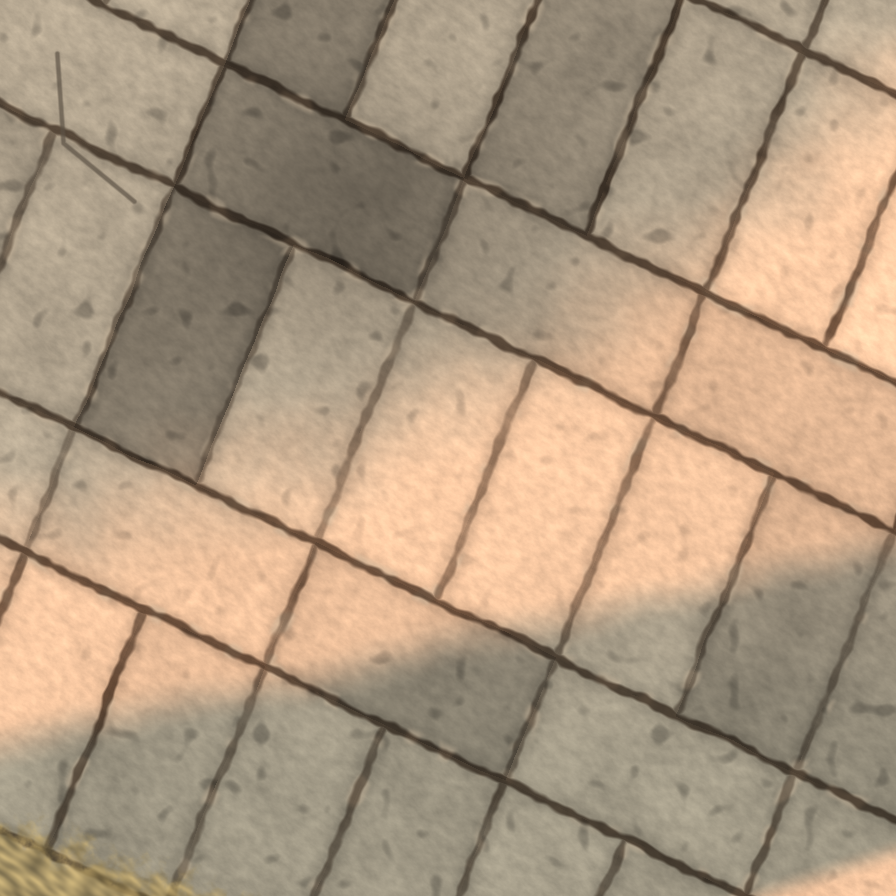
A three.js fragment shader for this texture:

```glsl
varying vec2 vUv;

// Layout: one step along a course, one step up a pair of courses
const vec2 CORNER = vec2(0.352, 0.394);
const vec2 COURSE_STEP = vec2(0.268, -0.128);
const vec2 BAND_STEP = vec2(0.167, 0.408);
const float UPRIGHT_SHARE = 0.661;
const float JOINT_HALF_WIDTH = 0.0022;
const float JOINT_SOFTNESS = 0.0045;

// Colours
const vec3 SHADE_WARM = vec3(0.70, 0.645, 0.56);
const vec3 SHADE_COOL = vec3(0.63, 0.60, 0.525);
const vec3 SUNLIT = vec3(0.97, 0.785, 0.635);
const vec3 JOINT_TINT = vec3(0.47, 0.42, 0.38);
const vec3 CHIP = vec3(0.84, 0.76, 0.65);
const vec3 STRAW = vec3(0.66, 0.57, 0.36);
const vec3 TWIG = vec3(0.36, 0.32, 0.27);

// Wear
const float TONE_RANGE = 0.13;
const float DARK_BRICK = 0.20;
const float GRAIN = 0.15;
const float BLOTCH = 0.17;
const vec2 STAIN_CENTER = vec2(0.40, 0.755);

float cross2(vec2 a, vec2 b) { return a.x * b.y - a.y * b.x; }

float hash(vec2 p) {
  vec3 q = fract(vec3(p.xyx) * 0.1031);
  q += dot(q, q.yzx + 33.33);
  return fract((q.x + q.y) * q.z);
}

vec2 gradient(vec2 cell) {
  float angle = 6.2832 * hash(cell + 57.0);
  return vec2(cos(angle), sin(angle));
}

float noise(vec2 p) {
  vec2 i = floor(p), f = fract(p);
  vec2 w = f * f * f * (f * (f * 6.0 - 15.0) + 10.0);
  vec2 e = vec2(1.0, 0.0);
  float low = mix(dot(gradient(i), f), dot(gradient(i + e), f - e), w.x);
  float high = mix(dot(gradient(i + e.yx), f - e.yx), dot(gradient(i + 1.0), f - 1.0), w.x);
  return mix(low, high, w.y);
}

float fbm(vec2 p) {
  float sum = 0.0, gain = 0.6;
  for (int k = 0; k < 4; k++) {
    sum += gain * noise(p);
    p = mat2(1.6, 1.2, -1.2, 1.6) * p + 7.3;
    gain *= 0.55;
  }
  return sum;
}

float segment(vec2 p, vec2 a, vec2 b) {
  vec2 ab = b - a;
  return length(p - a - ab * clamp(dot(p - a, ab) / dot(ab, ab), 0.0, 1.0));
}

// Sunlight falls in a slanted band, crisp below and soft above
float sunlight(vec2 p) {
  float waver = fbm(p * 7.0);
  float lower = p.y - 0.165 - 0.225 * p.x + 0.02 * waver;
  float upper = p.y - 0.41 - 0.1 * p.x - 0.4 * p.x * p.x + 0.07 * waver;
  float band = smoothstep(-0.03, 0.035, lower) * (1.0 - smoothstep(-0.12, 0.11, upper));
  float corner = smoothstep(-0.015, 0.02, 0.33 * (p.x - 0.84) - p.y);
  return max(band, corner);
}

void main() {
  vec2 p = vUv;
  vec2 wobble = 0.0035 * vec2(noise(p * 19.0), noise(p * 19.0 + 40.0));

  // Skewed grid: upright pairs alternate with single bricks laid flat
  vec2 d = p + wobble - CORNER;
  float area = cross2(COURSE_STEP, BAND_STEP);
  vec2 grid = vec2(cross2(d, BAND_STEP), cross2(COURSE_STEP, d)) / area;
  float band = floor(grid.y);
  float rise = grid.y - band;
  float flatRow = step(UPRIGHT_SHARE, rise);
  float across = grid.x * (2.0 - flatRow);
  float rowShare = mix(UPRIGHT_SHARE, 1.0 - UPRIGHT_SHARE, flatRow);
  vec2 local = vec2(fract(across), (rise - flatRow * UPRIGHT_SHARE) / rowShare);
  vec2 size = area * vec2(1.0 / (length(BAND_STEP) * (2.0 - flatRow)), rowShare / length(COURSE_STEP));
  vec2 id = vec2(floor(across), band * 2.0 + flatRow) + 20.0;
  vec2 edge = min(local, 1.0 - local) * size;
  float nearest = min(edge.x, edge.y);

  // Brick colour, tone and stains
  float sun = sunlight(p);
  float pick = hash(id + 3.0);
  float stain = exp(-dot(p - STAIN_CENTER, p - STAIN_CENTER) * 38.0);
  float blotch = fbm(p * 11.0 + id * 3.7);
  float tone = 1.0 + TONE_RANGE * (hash(id) - 0.5);
  tone -= DARK_BRICK * smoothstep(0.74, 0.86, pick) * (1.0 - 0.6 * sun);
  tone -= 0.23 * stain * (1.0 - sun) * (0.8 + blotch);
  vec3 color = mix(SHADE_COOL, SHADE_WARM, smoothstep(0.1, 0.5, p.y));
  color = mix(color, SUNLIT, sun) * tone;

  // Slanted grain, blotches, pits and worn rims
  vec2 slant = mat2(0.8, 0.6, -0.6, 0.8) * p;
  float grain = fbm(slant * vec2(58.0, 95.0));
  color *= 1.0 + GRAIN * grain + BLOTCH * blotch * (1.0 - 0.5 * sun);
  color *= 1.0 - 0.22 * smoothstep(0.30, 0.55, noise(p * 36.0 + id)) * (1.0 - 0.5 * sun);
  color *= 1.0 - 0.13 * (1.0 - smoothstep(0.0, 0.022, nearest));
  float chips = smoothstep(0.08, 0.35, noise(p * 31.0 + 11.0));
  color = mix(color, CHIP, 0.4 * chips * (1.0 - smoothstep(0.005, 0.013, nearest)));

  // Joints: steady along courses, patchy between bricks
  float ragged = 0.004 * noise(p * 60.0);
  vec2 gap = 1.0 - smoothstep(JOINT_HALF_WIDTH, JOINT_HALF_WIDTH + JOINT_SOFTNESS, edge + ragged);
  float fill = 0.45 + 0.5 * hash(vec2(floor(across + 0.5), id.y) + 9.0);
  float joint = max(gap.y * 0.95, gap.x * fill * (1.0 + 0.5 * noise(p * 22.0)));
  color = mix(color, color * JOINT_TINT, clamp(joint, 0.0, 1.0));

  // Dry grass in the corner and a forked twig
  float tuft = 1.0 - smoothstep(0.0, 0.045, p.y + 0.33 * p.x - 0.055 + 0.05 * fbm(p * 40.0));
  color = mix(color, STRAW * (1.0 + 0.6 * noise(slant * vec2(45.0, 120.0))), 0.75 * tuft);
  float twig = min(segment(p, vec2(0.064, 0.94), vec2(0.071, 0.84)),
                   segment(p, vec2(0.071, 0.84), vec2(0.15, 0.775)));
  color = mix(color, TWIG, 0.7 * (1.0 - smoothstep(0.001, 0.004, twig)));

  gl_FragColor = vec4(clamp(color, 0.0, 1.0), 1.0);
}
```
